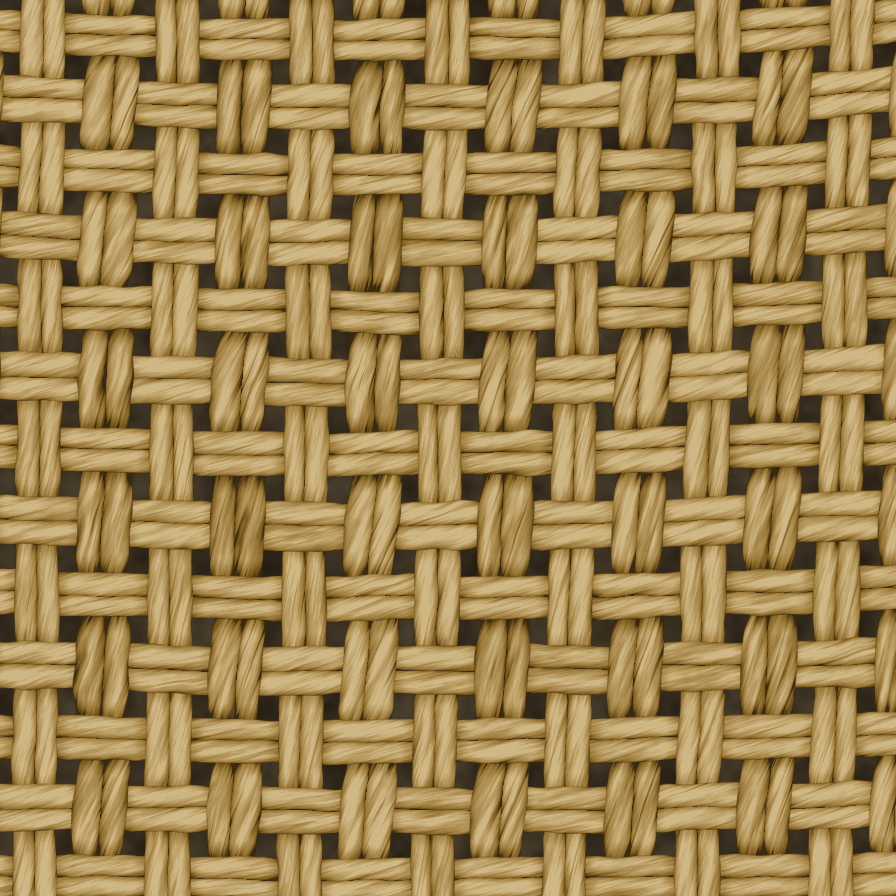
Write a Shadertoy shader that draws this texture.

```glsl
// Open basket weave of twisted paper cord: paired strands cross over and under
// in a checkered order, with dark holes between them. Every second column is
// wider, crinkled and leaning. Each visible float is shaded as two cylinders.

float hash(vec2 p) {
    vec3 h = fract(p.xyx * vec3(0.1031, 0.1030, 0.0973));
    h += dot(h, h.yzx + 33.33);
    return fract((h.x + h.y) * h.z);
}

float noise(vec2 p) {
    vec2 i = floor(p), f = fract(p);
    f = f * f * (3.0 - 2.0 * f);
    return mix(mix(hash(i), hash(i + vec2(1, 0)), f.x),
               mix(hash(i + vec2(0, 1)), hash(i + vec2(1, 1)), f.x), f.y);
}

// Straw colours from deep shadow (0) to highlight (1)
vec3 straw(float light) {
    float k = clamp(light, 0.0, 1.0) * 4.0;
    vec3 c = mix(vec3(0.22, 0.16, 0.07), vec3(0.46, 0.34, 0.11), min(k, 1.0));
    c = mix(c, vec3(0.60, 0.47, 0.22), clamp(k - 1.0, 0.0, 1.0));
    c = mix(c, vec3(0.70, 0.58, 0.35), clamp(k - 2.0, 0.0, 1.0));
    return mix(c, vec3(0.81, 0.72, 0.52), clamp(k - 3.0, 0.0, 1.0));
}

// Colour and coverage of a pair of strands; phase marks where it lies on top
vec4 strandPair(float across, float along, float id, float phase,
                float halfWidth, float crinkle, float sideLight, float blur) {
    // t runs from -1 to 1 along one float, 0 being its highest point
    float over = 2.0 * round((along - phase) * 0.5) + phase;
    float t = along - over;
    vec2 cell = vec2(id * 3.0 + sideLight * 100.0, over);
    float seed = hash(cell), seed2 = hash(cell + 57.0);

    // Lean, bend and ragged width
    across -= (seed - 0.5) * 0.06 * t;
    across -= crinkle * (0.06 * t + 0.05 * (t * t - 0.25) * (seed2 + 0.2));
    halfWidth += 0.035 * (noise(vec2(t * 3.0 + seed * 40.0, id)) - 0.5);
    halfWidth -= crinkle * 0.07 * t * t;

    // s runs from -1 to 1 across a single strand of the pair
    float split = (seed2 - 0.5) * (0.05 + 0.05 * crinkle)
                + 0.03 * (noise(vec2(t * 2.5, seed * 90.0)) - 0.5);
    float side = across > split ? 1.0 : -1.0;
    float s = (across - 0.5 * (split + side * halfWidth))
            / (0.5 * abs(side * halfWidth - split));

    // Slanted fibres, from broad folds to fine threads
    float twist = s - t * (1.1 + 0.8 * seed) + side * 7.0 + seed * 60.0;
    float folds = noise(vec2(twist * 2.2, t * 1.6 + seed2 * 30.0));
    float threads = noise(vec2(twist * 6.0, t * 2.5 + seed * 50.0));
    float grain = noise(vec2(twist * 13.0, t * 9.0 + seed2 * 70.0));
    float crease = smoothstep(0.72, 0.95, noise(vec2(twist * 4.0 + 31.0, t * 1.3)));

    // Roundness, dip under the crossing strands, tone of each float
    float light = 0.12 + 0.86 * sqrt(max(1.0 - s * s, 0.0)) + sideLight * s;
    light -= (0.42 + 0.2 * crinkle) * smoothstep(0.42, 0.8, abs(t));
    light += (folds - 0.5) * (0.28 + 0.2 * crinkle) + (threads - 0.5) * 0.26;
    light += (grain - 0.5) * 0.16 + (seed - 0.5) * 0.1;
    light -= crease * (0.2 + 0.15 * crinkle) + crinkle * 0.08;

    float cover = 1.0 - smoothstep(-blur, blur, abs(across) - halfWidth);
    return vec4(straw(light), cover);
}

void mainImage(out vec4 fragColor, in vec2 fragCoord) {
    vec2 p = fragCoord / iResolution.xy;

    // Slight skew of the columns, sag and uneven spacing of the rows
    vec2 w = p;
    w.x -= (0.010 + 0.016 * p.x) * (p.y - 0.5);
    w.y -= 0.06 * (p.x - 0.42) * (p.x - 0.42) * (0.3 + 0.8 * p.y);
    w.y -= 0.006 * sin(6.2832 * (p.y - 0.4));
    w += 0.003 * (vec2(noise(p * 9.0), noise(p * 9.0 + 40.0)) - 0.5);

    // Strand pairs lie on whole numbers, two per repeat in each direction
    vec2 grid = 2.0 * (w - vec2(0.043, 0.0234)) / vec2(0.1492, 0.1556);
    vec2 id = round(grid), q = grid - id;
    vec2 odd = mod(id, 2.0);
    float blur = 13.0 / iResolution.y;

    vec4 column = strandPair(q.x, grid.y, id.x, id.x,
                             mix(0.335, 0.41, odd.x), odd.x, -0.03, blur);
    vec4 row = strandPair(q.y, grid.x, id.y, id.y + 1.0,
                          mix(0.31, 0.335, odd.y), 0.0, 0.10, blur);

    // Dark backing seen through the holes
    float haze = noise(p * 24.0) * 0.7 + noise(p * 90.0) * 0.3;
    vec3 color = mix(vec3(0.13, 0.10, 0.06), vec3(0.30, 0.26, 0.19), haze);

    // Lay the lower pair first, then the upper one
    bool columnOnTop = odd.x == odd.y;
    vec4 lower = columnOnTop ? row : column;
    vec4 upper = columnOnTop ? column : row;
    color = mix(color, lower.rgb, lower.a);
    color = mix(color, upper.rgb, upper.a);
    fragColor = vec4(color, 1.0);
}
```
